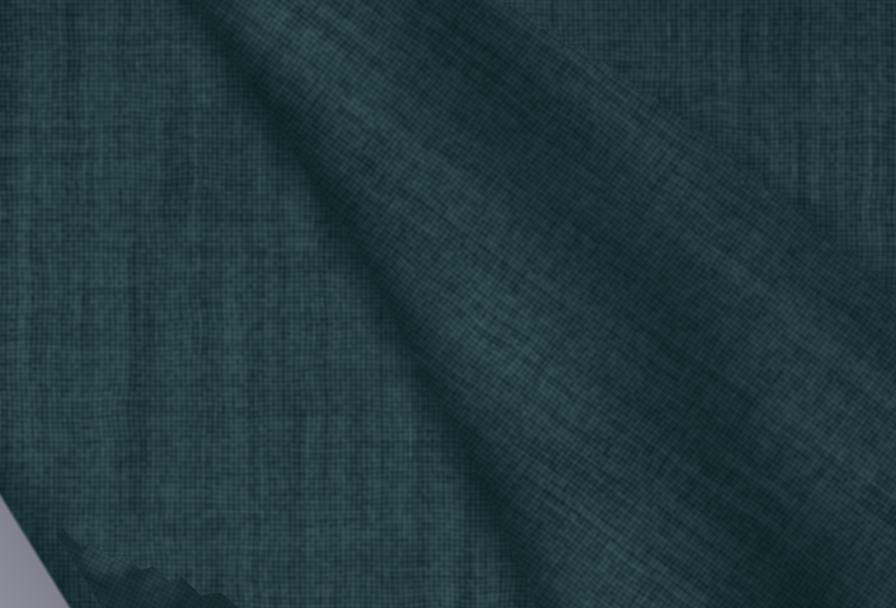
Write a WebGL 2 fragment shader that draws this texture.

```glsl
#version 300 es
precision highp float;
// Dark teal woven cloth with a diagonal fold, pinked edges and a curled corner.
// Each layer is a thread grid with noisy slubs, lit by soft bands that follow
// the fold; layers are joined by antialiased signed distances.
#define THREADS 118.0
#define FOLD_TURN -0.62
#define GRID_CONTRAST 0.14
#define SLUB_CONTRAST 0.50
#define GRAIN_CONTRAST 0.50
#define TOOTH_PITCH 0.052
#define TOOTH_DEPTH 0.017
#define DARK_CLOTH vec3(0.070, 0.160, 0.170)
#define LIGHT_CLOTH vec3(0.180, 0.283, 0.293)
#define PALE_TABLE vec3(0.55, 0.55, 0.60)

uniform vec2 u_resolution;
out vec4 fragColor;

const float TAU = 6.28319;

float hash(vec2 cell) {
    uvec2 k = uvec2(ivec2(cell)) * uvec2(1597u, 3812u) + uvec2(7919u, 104729u);
    uint h = (k.x ^ (k.y << 7)) * 747796u + k.y * 2891u;
    h = ((h >> 15) ^ h) * 277803u;
    h = ((h >> 13) ^ h) * 668265u;
    h = (h >> 16) ^ h;
    return float(h & 65535u) / 65535.0;
}

float noise(vec2 p) {
    vec2 i = floor(p), f = fract(p);
    f = f * f * (3.0 - 2.0 * f);
    float low = mix(hash(i), hash(i + vec2(1, 0)), f.x);
    float high = mix(hash(i + vec2(0, 1)), hash(i + vec2(1, 1)), f.x);
    return mix(low, high, f.y);
}

mat2 turn(float a) {
    float c = cos(a), s = sin(a);
    return mat2(c, s, -s, c);
}

float bell(float x, float centre, float width) {
    float t = (x - centre) / width;
    return exp(-t * t);
}

// Tone of the thread grid around zero; long slubs run along y.
float weave(vec2 p) {
    vec2 q = p * THREADS;
    q += 0.7 * vec2(noise(q * 0.13), noise(q * 0.13 + 51.0));
    float visible = 1.0 - smoothstep(0.38, 0.65, THREADS / u_resolution.y);
    float grid = (cos(TAU * q.x) + cos(TAU * q.y)) * GRID_CONTRAST * visible;
    float warp = noise(vec2(q.x * 0.9, q.y * 0.035)) - 0.5;
    float weft = noise(vec2(q.x * 0.05, q.y * 0.9) + 37.0) - 0.5;
    float broad = noise(vec2(q.x * 0.22, q.y * 0.02) + 83.0) - 0.5;
    float grain = noise(q * 1.1 + 19.0) - 0.5;
    float fleck = smoothstep(0.86, 1.0, noise(q * vec2(0.7, 0.35) + 7.0));
    return grid + SLUB_CONTRAST * (0.8 * warp + 0.5 * weft + 0.5 * broad)
         + GRAIN_CONTRAST * grain * visible + 0.25 * fleck;
}

// Uneven pinked edge, centred on zero.
float teeth(float along) {
    float t = along / TOOTH_PITCH + 0.5 * noise(vec2(along * 14.0, 3.0));
    float depth = TOOTH_DEPTH * (0.6 + 0.6 * noise(vec2(t * 0.8, 9.0)));
    return depth * (abs(fract(t) - 0.5) * 2.0 - 0.5);
}

float cover(float d) {
    float px = 1.0 / u_resolution.y;
    return smoothstep(-px, px, d);
}

float lit(float shade, float threads) {
    return shade + threads * (0.45 + 0.75 * clamp(shade, 0.0, 1.0));
}

void main() {
    vec2 p = gl_FragCoord.xy / u_resolution.y;
    float mottle = noise(p * 5.0) - 0.5;

    // Signed distances: fold crease, pinked edge, table corner, small flap.
    float crease = p.x - (0.89 - 0.564 * p.y + 0.10 * p.y * (1.0 - p.y));
    crease += 0.012 * (noise(vec2(p.y * 5.0, 2.0)) - 0.5);
    vec2 r = p - vec2(0.824, 1.0);
    float along = dot(r, vec2(0.803, -0.596));
    float rim = dot(r, vec2(0.596, 0.803)) - 0.02 * sin(along * 3.9);
    float pinked = teeth(along) - rim;
    float corner = dot(p, vec2(0.85, 0.526)) - 0.098;
    float flap = 0.162 - 0.40 * p.x - p.y + teeth(p.x * 1.1 + p.y * 0.3);

    // Flat cloth below, shaded beside the crease and beyond the pinked edge.
    float base = 0.70 + 0.16 * mottle;
    base -= 0.10 * smoothstep(0.7, 1.2, p.x) + 0.12 * smoothstep(0.75, 1.0, p.y);
    base -= 0.62 * smoothstep(-0.075, 0.005, crease) * step(crease, 0.2);
    base -= 0.25 * bell(rim, 0.0, 0.03) * smoothstep(0.0, 0.4, along);
    base -= 0.50 * (1.0 - smoothstep(0.0, 0.10, corner));
    float tone = lit(base, weave(p));

    // Folded layer: dark crease, lit shoulder, deep trough, soft second ridge.
    float trough = 0.42 + 0.05 * (noise(p * 3.0 + 11.0) - 0.5);
    float fold = 0.52 + 0.18 * mottle;
    fold -= 0.52 * bell(crease, 0.0, 0.055);
    fold += 0.17 * bell(crease, 0.17, 0.10);
    fold -= 0.40 * bell(crease, trough, 0.13);
    fold += 0.10 * bell(crease, 0.60, 0.08);
    fold -= 0.22 * smoothstep(0.15, 0.75, along) * smoothstep(-0.16, 0.0, rim);
    fold -= 0.12 * smoothstep(0.45, 0.0, p.y) * smoothstep(0.9, 1.4, p.x);
    float foldThreads = weave(turn(1.5708 - FOLD_TURN) * p * 0.95 + 4.0);
    float foldMask = smoothstep(-0.008, 0.008, crease) * cover(pinked);
    tone = mix(tone, lit(fold, foldThreads), foldMask);

    // Curled flap with two pale, worn patches.
    float worn = 1.0 - smoothstep(0.02, 0.055, length((p - vec2(0.18, 0.085)) * vec2(0.9, 1.2)));
    worn += 0.5 * (1.0 - smoothstep(0.01, 0.045, length(p - vec2(0.265, 0.035))));
    float curl = 0.16 + 0.25 * mottle + 0.65 * worn;
    float curlThreads = 0.7 * weave(turn(0.5) * p + 9.0);
    tone = mix(tone, lit(curl, curlThreads), cover(flap) * cover(corner - 0.045));

    vec3 colour = mix(DARK_CLOTH, LIGHT_CLOTH, clamp(tone, -0.35, 1.6));
    vec3 table = PALE_TABLE * (0.92 + 0.9 * clamp(-corner, 0.0, 0.12));
    colour = mix(table, colour, smoothstep(-0.004, 0.004, corner));
    fragColor = vec4(colour, 1.0);
}
```
